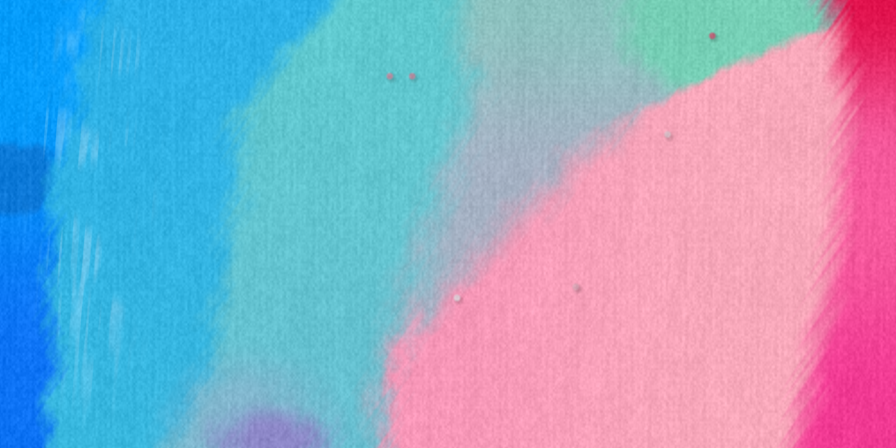
A Shadertoy shader for this background:

```glsl
// Broad strokes of blue, teal, grey, pink and magenta paint on woven canvas.

float hash(vec2 p) {
    return fract(sin(dot(p, vec2(127.1, 311.7))) * 43758.5453);
}

float noise(vec2 p) {
    vec2 i = floor(p), f = fract(p);
    f = f * f * (3.0 - 2.0 * f);
    return mix(mix(hash(i), hash(i + vec2(1, 0)), f.x),
               mix(hash(i + vec2(0, 1)), hash(i + vec2(1, 1)), f.x), f.y);
}

float fbm(vec2 p) {
    float sum = 0.0, amp = 0.5;
    for (int i = 0; i < 4; i++) {
        sum += amp * noise(p);
        p = p * 2.03 + 17.3;
        amp *= 0.5;
    }
    return sum / 0.9375;
}

// Border position at height y, from five evenly spaced knots.
float border(float y, float a, float b, float c, float d, float e) {
    float t = clamp(y, 0.0, 1.0) * 4.0;
    float x = mix(a, b, clamp(t, 0.0, 1.0));
    x += (c - b) * clamp(t - 1.0, 0.0, 1.0);
    x += (d - c) * clamp(t - 2.0, 0.0, 1.0);
    return x + (e - d) * clamp(t - 3.0, 0.0, 1.0);
}

// Coverage to the right of a border.
float rightOf(float x, float edge, float blur) {
    return smoothstep(-blur, blur, x - edge);
}

// Soft elliptical patch.
float patchMask(vec2 p, vec2 center, vec2 radius, float blur) {
    return 1.0 - smoothstep(1.0 - blur, 1.0 + blur, length((p - center) / radius));
}

// Fine dry-brush hairs along a slanted direction.
float bristles(vec2 p, float slant) {
    return noise(vec2((p.x - slant * p.y) * 110.0, p.y * 7.0));
}

vec3 paint(vec2 p) {
    float wobble = fbm(p * 7.0) - 0.5;
    float ragged = fbm(p * vec2(26.0, 18.0) + 5.0) - 0.5;
    float hairs = bristles(p, 0.7) - 0.5;
    float x = p.x + 0.06 * wobble + 0.07 * ragged + 0.02 * hairs;
    float y = p.y;

    vec3 blue = mix(vec3(0.05, 0.45, 0.96), vec3(0.02, 0.61, 0.98), smoothstep(0.2, 0.8, y));
    vec3 sky = mix(vec3(0.22, 0.72, 0.87), vec3(0.17, 0.69, 0.91), y);
    vec3 teal = mix(vec3(0.40, 0.75, 0.82), vec3(0.37, 0.79, 0.81), y);
    vec3 grey = mix(vec3(0.65, 0.70, 0.77), vec3(0.55, 0.76, 0.75), smoothstep(0.6, 1.0, y));
    vec3 pink = mix(vec3(0.97, 0.59, 0.72), vec3(0.97, 0.66, 0.73), smoothstep(0.9, 1.7, p.x));
    vec3 green = vec3(0.46, 0.81, 0.71);
    vec3 magenta = mix(vec3(0.95, 0.23, 0.58), vec3(0.96, 0.35, 0.61), smoothstep(0.1, 0.5, y));
    magenta = mix(magenta, vec3(0.88, 0.07, 0.30), smoothstep(0.65, 1.0, y));

    // Dark overlap inside the blue
    vec3 col = mix(blue, vec3(0.05, 0.44, 0.80),
                   0.75 * patchMask(vec2(x, y), vec2(0.03, 0.60), vec2(0.11, 0.08), 0.15));

    // Main bands, left to right
    col = mix(col, sky, rightOf(x, border(y, 0.11, 0.11, 0.12, 0.15, 0.22), 0.03));
    col = mix(col, teal, rightOf(x, border(y, 0.37, 0.49, 0.50, 0.53, 0.74), 0.045));
    float greyEdge = border(y, 0.84, 0.88, 0.96, 1.05, 1.04);
    col = mix(col, grey, rightOf(x, greyEdge, 0.07));

    // Green above, lavender and violet below
    col = mix(col, green, patchMask(vec2(x, y), vec2(1.62, 0.97), vec2(0.21, 0.20), 0.25));
    col = mix(col, vec3(0.58, 0.69, 0.80),
              0.6 * patchMask(vec2(x, y), vec2(0.55, 0.04), vec2(0.17, 0.14), 0.5));
    col = mix(col, vec3(0.56, 0.50, 0.78),
              0.85 * patchMask(vec2(x, y), vec2(0.60, 0.02), vec2(0.11, 0.06), 0.6));

    // Pink fades softly through the middle and stays crisp at both ends
    float blend = smoothstep(0.2, 0.45, y) * (1.0 - smoothstep(0.65, 0.8, y));
    float pinkEdge = border(y, 0.85, 0.91, 1.14, 1.42, 1.96);
    col = mix(col, pink, rightOf(x, pinkEdge, mix(0.035, 0.085, blend)));
    float redEdge = border(y, 1.78, 1.82, 1.87, 1.89, 1.85);
    return mix(col, magenta, rightOf(p.x + 0.03 * wobble + 0.03 * hairs, redEdge, 0.05));
}

// Pale dry scratches over the blue border.
float scratches(vec2 p) {
    float zone = patchMask(p, vec2(0.21, 0.60), vec2(0.12, 0.45), 0.5);
    return zone * smoothstep(0.5, 0.9, bristles(p, 0.08)) * smoothstep(0.35, 0.65, fbm(p * 9.0));
}

void mainImage(out vec4 fragColor, in vec2 fragCoord) {
    vec2 p = fragCoord / iResolution.y;
    p.x *= 2.0 * iResolution.y / iResolution.x;
    vec3 col = paint(p);
    col = mix(col, vec3(0.60, 0.83, 0.95), 0.5 * scratches(p));

    // Raised specks of dried paint: position and shade
    vec3 specks[6] = vec3[6](vec3(0.87, 0.83, 0.4), vec3(0.92, 0.83, 0.4), vec3(1.59, 0.92, 0.0),
                             vec3(1.02, 0.335, 1.0), vec3(1.285, 0.36, 0.7), vec3(1.49, 0.70, 0.9));
    for (int i = 0; i < 6; i++) {
        vec3 tint = mix(vec3(0.85, 0.25, 0.40), vec3(0.85, 0.87, 0.88), specks[i].z);
        vec2 shadow = specks[i].xy + vec2(0.004, -0.005);
        col *= 1.0 - 0.15 * patchMask(p, shadow, vec2(0.009), 0.6);
        col = mix(col, tint, 0.7 * patchMask(p, specks[i].xy, vec2(0.007), 0.5));
    }

    // Brush hairs, canvas grain and vertical weave
    col += 0.025 * (bristles(p, 0.1) - 0.5) + 0.02 * (fbm(p * 12.0) - 0.5);
    float sway = 2.5 * noise(p * 14.0);
    float weave = sin(p.x * 470.0 + sway) * (0.6 + 0.4 * sin(p.y * 390.0 + sway));
    float grain = noise(p * vec2(190.0, 110.0)) + noise(p * vec2(250.0, 210.0) + 31.0) - 1.0;
    col += 0.012 * weave + 0.045 * grain;
    fragColor = vec4(clamp(col, 0.0, 1.0), 1.0);
}
```
